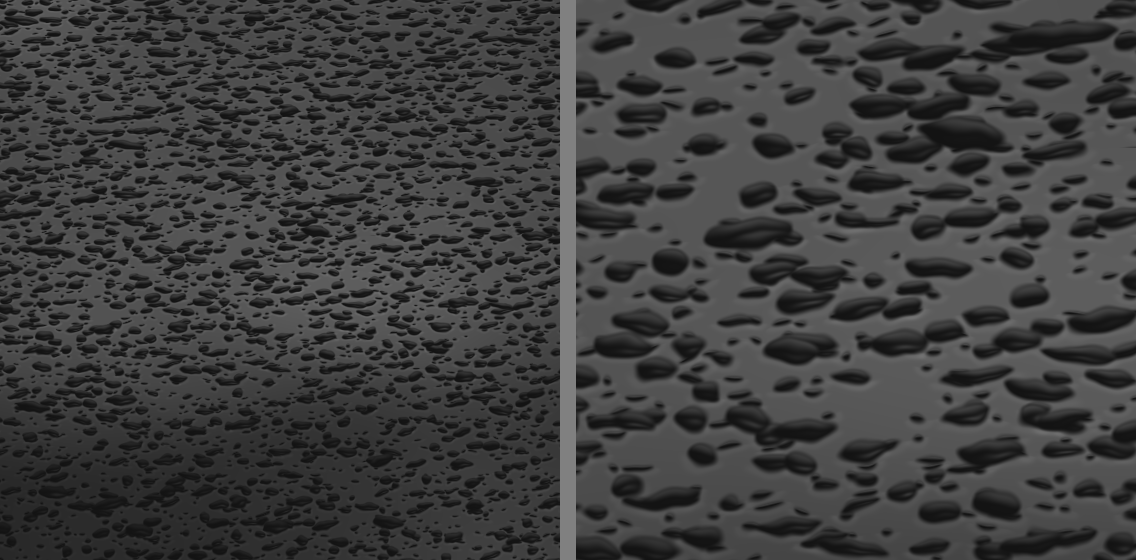
Left, the full canvas; right, a detail of the centre.
Write a Shadertoy shader that draws this texture.

```glsl
#define DROP_CELL vec2(0.039, 0.0275)  // spacing of the common drops
#define DROP_SIZE vec2(0.0150, 0.0080) // their half width and half height
#define BIG_SCALE 2.9                  // spacing of the large drops, relative
#define SPECK_SCALE 0.5                // spacing of the specks, relative
#define FORESHORTEN 0.22               // shrinking towards the top
#define WOBBLE 0.0048                  // irregularity of the outlines
#define TILT 0.10                      // mean slope of the drops
#define SOFTNESS 0.0022                // blur of the outlines
#define DROP_DARK 0.075
#define SHEET_LIGHT 0.335
#define SHEET_DARK 0.175

vec3 hash3(vec2 p) {
    vec3 h = fract(p.xyx * vec3(0.1031, 0.1030, 0.0973));
    h += dot(h, h.yxz + 33.33);
    return fract((h.xxy + h.yzz) * h.zyx);
}

float cornerSlope(vec2 cell, vec2 offset) {
    float angle = 6.2832 * hash3(cell).x;
    return dot(vec2(cos(angle), sin(angle)), offset);
}

float gradientNoise(vec2 p) {
    vec2 cell = floor(p), f = p - cell;
    vec2 u = f * f * f * (f * (f * 6.0 - 15.0) + 10.0);
    vec2 e = vec2(0.0, 1.0);
    return mix(mix(cornerSlope(cell, f), cornerSlope(cell + e.yx, f - e.yx), u.x),
               mix(cornerSlope(cell + e, f - e), cornerSlope(cell + 1.0, f - 1.0), u.x), u.y);
}

// Dark sheet with a broad reflection and a shaded diagonal dip
float sheetShade(vec2 uv) {
    float sway = 0.05 * gradientNoise(uv * 3.0 + 7.0);
    float horizon = uv.y + sway - 0.10 * uv.x;
    float light = mix(SHEET_DARK, SHEET_LIGHT, smoothstep(0.10, 0.43, horizon));
    light -= 0.04 * smoothstep(0.5, 1.0, uv.y);
    light += 0.10 * exp(-8.0 * dot(uv - vec2(1.0, 0.0), uv - vec2(1.0, 0.0)));
    light += 0.07 * exp(-30.0 * dot(uv - vec2(0.05, 1.0), uv - vec2(0.05, 1.0)));
    vec2 glow = (uv - vec2(0.65, 0.47)) * vec2(5.0, 9.0);
    light += 0.03 * exp(-dot(glow, glow));
    light *= 1.0 - 0.45 * pow(abs(uv.x - 0.5), 2.0);
    return light * (1.0 + 0.06 * gradientNoise(uv * vec2(5.0, 9.0)));
}

// Paints one drop: black foot, grey crown, small glint
float paintDrop(float shade, float sheet, vec2 offset, vec2 radius, float angle, float gloss) {
    float c = cos(angle), s = sin(angle);
    vec2 q = vec2(c * offset.x + s * offset.y, c * offset.y - s * offset.x) / radius;
    float len = length(q);
    float dist = len * (len - 1.0) / max(length(q / radius), 0.001);
    float cover = 1.0 - smoothstep(-SOFTNESS, SOFTNESS, dist);

    float crown = smoothstep(-0.15, 0.75, q.y + 0.15 * q.x);
    float rim = smoothstep(0.65, 1.0, len);
    float body = mix(DROP_DARK, sheet * 0.72, crown * (1.0 - 0.35 * rim));
    vec2 spot = (q - vec2(0.25, -0.35)) * vec2(2.2, 4.5);
    body += sheet * gloss * exp(-dot(spot, spot));

    // Faint light gathered below the foot
    float below = smoothstep(0.0, -0.8, q.y) * exp(-pow((dist - 0.003) / 0.002, 2.0));
    return mix(shade * (1.0 + 0.08 * below), body, cover);
}

// Scatters drops on a staggered, jittered grid
float paintLayer(float shade, float sheet, vec2 p, vec2 cellSize, vec2 size,
                 float share, float gloss, float seed) {
    vec2 home = floor(p / cellSize);
    for (int j = -1; j <= 1; j++)
    for (int i = -1; i <= 1; i++) {
        vec2 cell = home + vec2(i, j);
        vec3 place = hash3(cell + seed);
        vec3 form = hash3(cell + seed + 51.7);
        if (place.z > share) continue;
        float stagger = 0.25 * (mod(cell.y, 2.0) * 2.0 - 1.0);
        vec2 jitter = (place.xy - 0.5) * vec2(0.6, 0.75);
        vec2 center = (cell + 0.5 + jitter + vec2(stagger, 0.0)) * cellSize;
        vec2 radius = size * vec2(mix(0.6, 1.45, form.x * form.x), mix(0.7, 1.15, form.y));
        float angle = TILT + 0.6 * (form.z - 0.5);
        shade = paintDrop(shade, sheet, p - center, radius, angle, gloss * place.x);
    }
    return shade;
}

void mainImage(out vec4 fragColor, in vec2 fragCoord) {
    vec2 uv = fragCoord / iResolution.xy;
    vec2 p = fragCoord / iResolution.y;
    float sheet = sheetShade(uv);

    // Perspective and wobbling outlines
    p.y += FORESHORTEN * p.y * p.y;
    vec2 wobble = vec2(gradientNoise(p * 62.0), gradientNoise(p * 62.0 + 31.0));
    p += WOBBLE * wobble * vec2(1.0, 0.8);

    // Specks, common drops, then scattered large drops
    float crowd = smoothstep(-0.1, 0.8, uv.y);
    float shade = paintLayer(sheet, sheet, p, DROP_CELL * SPECK_SCALE, DROP_SIZE * 0.32,
                             0.55, 0.0, 11.0);
    shade = paintLayer(shade, sheet, p + 0.013, DROP_CELL * 0.8, DROP_SIZE * 0.62,
                       0.45, 0.2, 133.0);
    shade = paintLayer(shade, sheet, p, DROP_CELL, DROP_SIZE,
                       mix(0.62, 0.92, crowd), 0.45, 257.0);
    shade = paintLayer(shade, sheet, p, DROP_CELL * BIG_SCALE, DROP_SIZE * vec2(1.6, 1.35),
                       0.42, 0.6, 389.0);
    fragColor = vec4(vec3(shade), 1.0);
}
```
